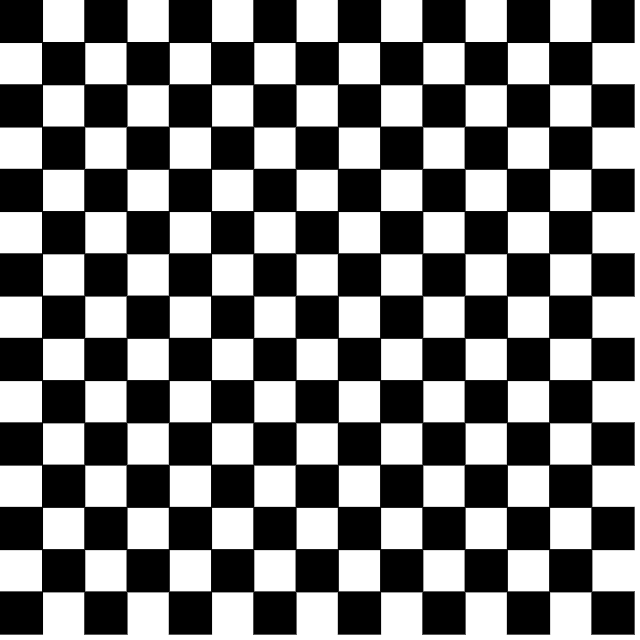
Write a WebGL 2 fragment shader that draws this pattern.

```glsl
#version 300 es
precision highp float;
// Black and white checkerboard, 15 by 15 squares, anchored at the top left
// with a thin white margin at the right and bottom. Each black square is a
// box distance slightly larger than its cell, so neighbours overlap at corners.

#define SQUARES 15.0      // squares across and down
#define PITCH 0.06603     // cell size, in canvas units
#define BOARD_INSET 0.0004 // offset of the board from the top left corner
#define BLEED 0.0008      // growth of a black square past each cell edge
#define INK vec3(0.0)
#define PAPER vec3(1.0)

uniform vec2 u_resolution;
out vec4 fragColor;

float boxDistance(vec2 p, float halfSize) {
    vec2 q = abs(p) - halfSize;
    return length(max(q, 0.0)) + min(max(q.x, q.y), 0.0);
}

bool isBlackCell(vec2 cell) {
    bool onBoard = all(greaterThanEqual(cell, vec2(0.0)))
                && all(lessThan(cell, vec2(SQUARES)));
    return onBoard && mod(cell.x + cell.y, 2.0) < 0.5;
}

// Distance to the nearest black square, searching the adjacent cells
float checkerDistance(vec2 p) {
    vec2 home = floor(p / PITCH);
    float nearest = 1.0;
    for (int j = -1; j <= 1; j++) {
        for (int i = -1; i <= 1; i++) {
            vec2 cell = home + vec2(i, j);
            if (isBlackCell(cell)) {
                vec2 center = (cell + 0.5) * PITCH;
                nearest = min(nearest, boxDistance(p - center, 0.5 * PITCH + BLEED));
            }
        }
    }
    return nearest;
}

void main() {
    // Canvas units, with y measured down from the top
    vec2 uv = gl_FragCoord.xy / u_resolution;
    vec2 boardPos = vec2(uv.x, 1.0 - uv.y) - BOARD_INSET;

    // One pixel wide edge smoothing
    float pixel = 1.0 / min(u_resolution.x, u_resolution.y);
    float ink = clamp(0.5 - checkerDistance(boardPos) / pixel, 0.0, 1.0);
    fragColor = vec4(mix(PAPER, INK, ink), 1.0);
}
```
